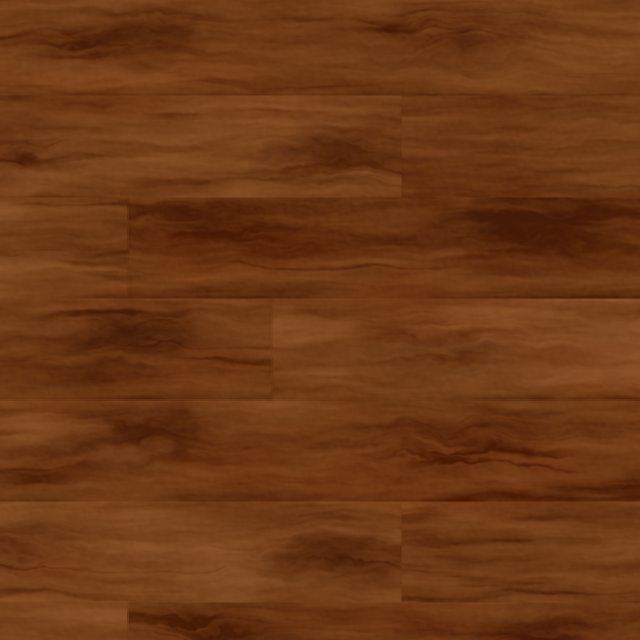
A WebGL 2 fragment shader for this texture:

```glsl
#version 300 es
precision highp float;
// Dark brown wood floor: staggered horizontal planks with streaked grain and smoky knots.
uniform vec2 u_resolution;
out vec4 fragColor;

const float PLANK_HEIGHT = 0.1585;
const float FIRST_SEAM = 0.058;
// Layout repeats every four rows; a joint beyond 1 leaves the row unbroken.
const vec4 JOINT_X = vec4(0.627, 1.5, 0.425, 0.2);
const vec4 KNOT_X = vec4(0.52, 0.21, 0.2, 0.82);
const vec4 LEFT_TONE = vec4(0.74, 0.60, 0.60, 0.74);
const vec4 RIGHT_TONE = vec4(0.66, 0.60, 0.73, 0.46);

const vec3 DARK_WOOD = vec3(0.285, 0.105, 0.015);
const vec3 MID_WOOD = vec3(0.42, 0.215, 0.075);
const vec3 LIGHT_WOOD = vec3(0.52, 0.305, 0.148);
const vec3 KNOT_SMOKE = vec3(0.255, 0.10, 0.03);

float hash(vec2 p) {
    return fract(sin(dot(p, vec2(127.1, 311.7))) * 43758.5453);
}

float noise(vec2 p) {
    vec2 cell = floor(p), f = fract(p);
    f = f * f * (3.0 - 2.0 * f);
    float low = mix(hash(cell), hash(cell + vec2(1, 0)), f.x);
    float high = mix(hash(cell + vec2(0, 1)), hash(cell + vec2(1, 1)), f.x);
    return mix(low, high, f.y);
}

float fbm(vec2 p) {
    float sum = 0.0, weight = 0.533;
    for (int i = 0; i < 4; i++) {
        sum += weight * noise(p);
        p = p * 2.03 + 17.3;
        weight *= 0.5;
    }
    return sum;
}

// Smooth falloff of an elongated knot with a ragged outline.
float knotMask(vec2 p, vec2 center, vec2 radius) {
    vec2 ragged = vec2(fbm(p * vec2(14.0, 45.0)), fbm(p * vec2(18.0, 50.0) + 9.0)) - 0.5;
    vec2 d = (p - center) / radius + ragged * 1.7;
    return exp(-dot(d, d));
}

// Thin dark veins along the contours of a stretched noise.
float veins(float n, float sharpness) {
    float d = (n - 0.5) * sharpness;
    return exp(-d * d);
}

vec3 woodRamp(float tone) {
    vec3 lower = mix(DARK_WOOD, MID_WOOD, clamp(tone * 2.0, 0.0, 1.0));
    return mix(lower, LIGHT_WOOD, clamp(tone * 2.0 - 1.0, 0.0, 1.15));
}

vec3 floorColor(vec2 uv) {
    // Plank layout
    float level = (uv.y - FIRST_SEAM) / PLANK_HEIGHT;
    float row = floor(level);
    float above = fract(level) * PLANK_HEIGHT;
    int kind = int(mod(row, 4.0));
    float joint = JOINT_X[kind];
    float side = step(joint, uv.x);
    vec2 seed = vec2(row + 3.0, side * 7.0 + 1.0);
    vec2 local = vec2(uv.x, above);

    // Two knots per row, each confined to its own plank
    float knots = 0.0, bend = 0.0;
    for (int i = 0; i < 2; i++) {
        float x = fract(KNOT_X[kind] + 0.5 * float(i));
        float pick = hash(seed + float(i) * 4.7);
        vec2 center = vec2(x, PLANK_HEIGHT * mix(0.38, 0.78, pick));
        float samePlank = 1.0 - abs(step(joint, x) - side);
        float strength = mix(0.7, 1.1, hash(seed + float(i) * 2.3 + 5.0)) * (1.0 - 0.4 * float(i));
        knots += samePlank * strength * knotMask(local, center, vec2(0.09, 0.032));
        vec2 d = (local - center) / vec2(0.14, 0.045);
        bend += samePlank * exp(-dot(d, d));
    }

    // Grain flows along the plank and curls around the knots
    vec2 shift = seed * vec2(13.7, 5.3);
    vec2 curl = vec2(fbm(local * vec2(16.0, 28.0) + shift), fbm(local * vec2(14.0, 26.0) - shift)) - 0.5;
    vec2 flow = local + curl * vec2(0.03, 0.014 + 0.06 * bend) - vec2(0.0, 0.012 * bend);
    float broad = fbm(flow * vec2(3.0, 18.0) + shift);
    float grain = fbm(flow * vec2(8.0, 75.0) + shift * 2.0);
    float fibre = noise(flow * vec2(50.0, 270.0) + shift);
    float pores = noise(mat2(0.8, 0.6, -0.6, 0.8) * uv * vec2(150.0, 190.0));
    float patches = smoothstep(0.42, 0.68, fbm(local * vec2(3.5, 16.0) + shift * 3.0) + 0.15 * bend);
    float streak = veins(fbm(flow * vec2(2.2, 30.0) + shift * 1.7), 18.0) * patches;
    float figure = veins(fbm(flow * vec2(11.0, 60.0) - shift), 14.0) * min(bend, 1.0);

    // Uneven dark seam above each edge, worn pale lip below it, faint butt joint
    float seamWear = smoothstep(0.35, 0.7, noise(vec2(uv.x * 4.0, row * 5.1)));
    float seam = exp(-above / 0.006) * mix(0.03, 0.36, seamWear);
    float lip = exp(-(PLANK_HEIGHT - above) / 0.008) * 0.1 * noise(vec2(uv.x * 6.0, row * 3.7));
    float butt = exp(-abs(uv.x - joint) / 0.002) * 0.06;

    float tone = mix(LEFT_TONE[kind], RIGHT_TONE[kind], side);
    tone += (broad - 0.5) * 0.82 + (grain - 0.5) * 0.68;
    tone += (fibre - 0.5) * 0.1 + (pores - 0.5) * 0.1;
    tone += lip - streak * 0.34 - figure * 0.16 - seam - butt - knots * 0.32;

    vec3 color = woodRamp(tone);
    color = mix(color, KNOT_SMOKE, min(knots * 0.5, 0.6));
    float redness = smoothstep(0.5, 0.75, fbm(uv * vec2(3.0, 8.0) + 31.0));
    return color + vec3(0.012, -0.004, -0.004) * redness;
}

void main() {
    vec2 uv = gl_FragCoord.xy / u_resolution;
    // Four soft samples smooth the plank edges
    vec3 color = vec3(0.0);
    for (int i = 0; i < 4; i++) {
        vec2 offset = vec2(i % 2, i / 2) - 0.5;
        color += floorColor(uv + offset * 0.0016);
    }
    fragColor = vec4(color * 0.25, 1.0);
}
```
